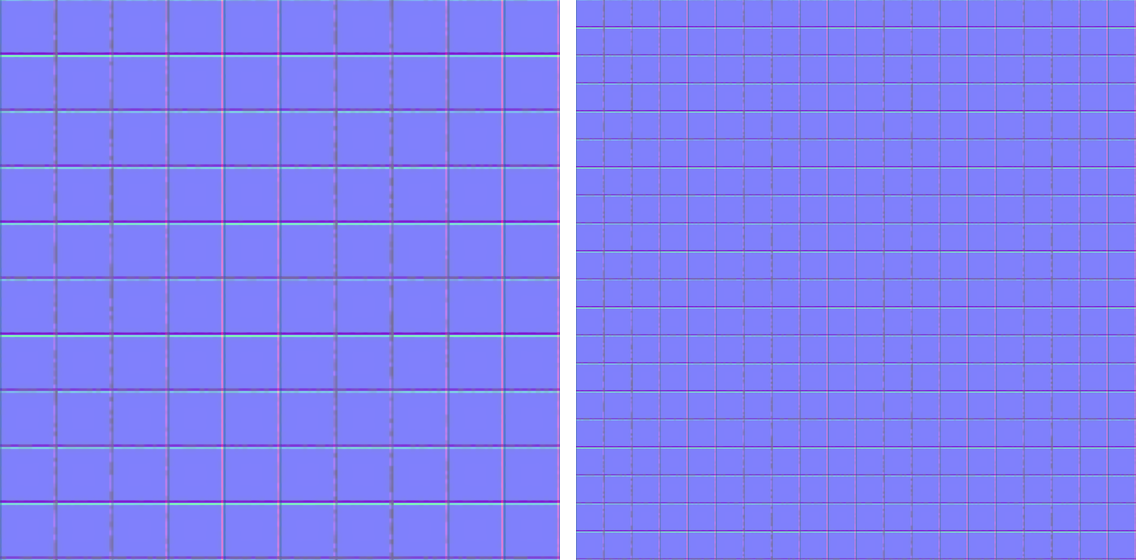
Left, the tile; right, the same tile 2 across and 2 down.
Write a WebGL 1 fragment shader that draws this texture map.

```glsl
precision highp float;
// Tangent-space normal map of a ten by ten square tile grid with bevelled, unevenly worn seams.

#define TILES 10.0
#define ROW_WIDTH 0.0043
#define COLUMN_WIDTH 0.0039
#define SEAM_SHIFT vec2(0.0010, 0.0022)
#define SOFTNESS 0.0004
#define WEAR_CELLS 130.0
#define HALO_WIDTH 0.0085
#define FLAT_COLOR vec3(0.50, 0.50, 0.99)
#define HALO_COLOR vec3(0.49, 0.52, 0.92)
#define GROOVE_COLOR vec3(0.46, 0.43, 0.57)

uniform vec2 u_resolution;

const float TAU = 6.2831853;

float hash(vec2 p) {
  vec3 q = fract(vec3(p.xyx) * 0.1031);
  q += dot(q, q.yzx + 33.33);
  return fract((q.x + q.y) * q.z);
}

// Value noise along a seam, wrapping after one canvas length.
float wearNoise(float along, float seed) {
  float x = along * WEAR_CELLS;
  float cell = floor(x);
  float f = x - cell;
  float a = hash(vec2(mod(cell, WEAR_CELLS), seed));
  float b = hash(vec2(mod(cell + 1.0, WEAR_CELLS), seed));
  return mix(a, b, f * f * (3.0 - 2.0 * f));
}

float band(float d, float lo, float hi, float soft) {
  return smoothstep(lo - soft, lo + soft, d) - smoothstep(hi - soft, hi + soft, d);
}

// Coverage of the two bevels that meet at a seam: before and after it.
vec2 bevels(float d, float width, float soft) {
  return vec2(band(d, -width, 0.0, soft), band(d, 0.0, width, soft));
}

void main() {
  vec2 uv = gl_FragCoord.xy / u_resolution;
  float soft = SOFTNESS + 0.4 / min(u_resolution.x, u_resolution.y);

  // Measured from the top left; each seam and tile has a wrapping index.
  vec2 pos = vec2(uv.x, 1.0 - uv.y) + SEAM_SHIFT;
  vec2 nearest = floor(pos * TILES + 0.5);
  vec2 d = pos - nearest / TILES;
  vec2 seam = mod(nearest, TILES);
  vec2 tile = mod(floor(pos * TILES), TILES);

  vec2 column = bevels(d.x, COLUMN_WIDTH, soft);
  vec2 row = bevels(d.y, ROW_WIDTH, soft);

  // Wear per tile edge, and finer blotches along each seam.
  float columnEdge = hash(vec2(seam.x + 3.0, tile.y + 41.0));
  float rowEdge = hash(vec2(tile.x + 67.0, seam.y + 19.0));
  float columnWear = smoothstep(0.15, 0.85, wearNoise(pos.y, seam.x + 11.0));
  float rowWear = smoothstep(0.15, 0.85, wearNoise(pos.x, seam.y + 53.0));

  // Seam strength beats every five columns and every two and a half rows.
  float columnBeat = cos(TAU * (seam.x - 4.2) / 5.0);
  float rowBeat = cos(TAU * (seam.y - 1.2) / 2.5);
  float columnDull = 0.5 - 0.5 * columnBeat;
  float rowDull = 0.5 - 0.5 * rowBeat;

  // Bevel slopes: pink then blue across columns, purple then green across rows.
  float pink = (0.52 + 0.27 * columnBeat) * (1.0 - 0.5 * columnDull * columnWear);
  float blue = 0.28 + 0.26 * columnBeat;
  float purple = (0.73 + 0.15 * rowBeat) * (1.0 - 0.25 * rowDull * rowWear);
  float green = (0.66 + 0.22 * rowBeat) * mix(0.72, 1.1, rowEdge);
  vec2 slope = vec2(column.x * pink - column.y * blue,
                    row.y * green - row.x * purple);
  slope *= min(1.0, 0.92 / max(length(slope), 0.001));

  float lift = sqrt(1.0 - dot(slope, slope));
  vec3 color = FLAT_COLOR + vec3(0.5 * slope, 0.45 * (lift - 1.0));

  // Dark grooves where the bevels are partly lost, broken into dashes.
  float columnLoss = mix(0.5, 1.0, columnWear) * mix(0.6, 1.0, columnEdge);
  float columnGroove = column.x * columnDull * 0.55 * columnWear
    + column.y * mix(0.40, 1.15 * columnLoss, columnDull);
  float rowGroove = row.x * rowDull * mix(0.25, 0.85, rowWear)
    + row.y * rowDull * 0.2 * rowWear;
  float groove = clamp(max(columnGroove, rowGroove), 0.0, 0.95);
  color = mix(color, GROOVE_COLOR, groove);

  // Uneven tint beside the seams.
  vec2 falloff = exp(-d * d / (HALO_WIDTH * HALO_WIDTH));
  float halo = max(falloff.x * mix(0.3, 1.0, columnWear),
                   falloff.y * mix(0.3, 1.0, rowWear));
  float covered = clamp(column.x + column.y + row.x + row.y, 0.0, 1.0);
  color = mix(color, HALO_COLOR, halo * (1.0 - covered));

  gl_FragColor = vec4(clamp(color, 0.0, 1.0), 1.0);
}
```
